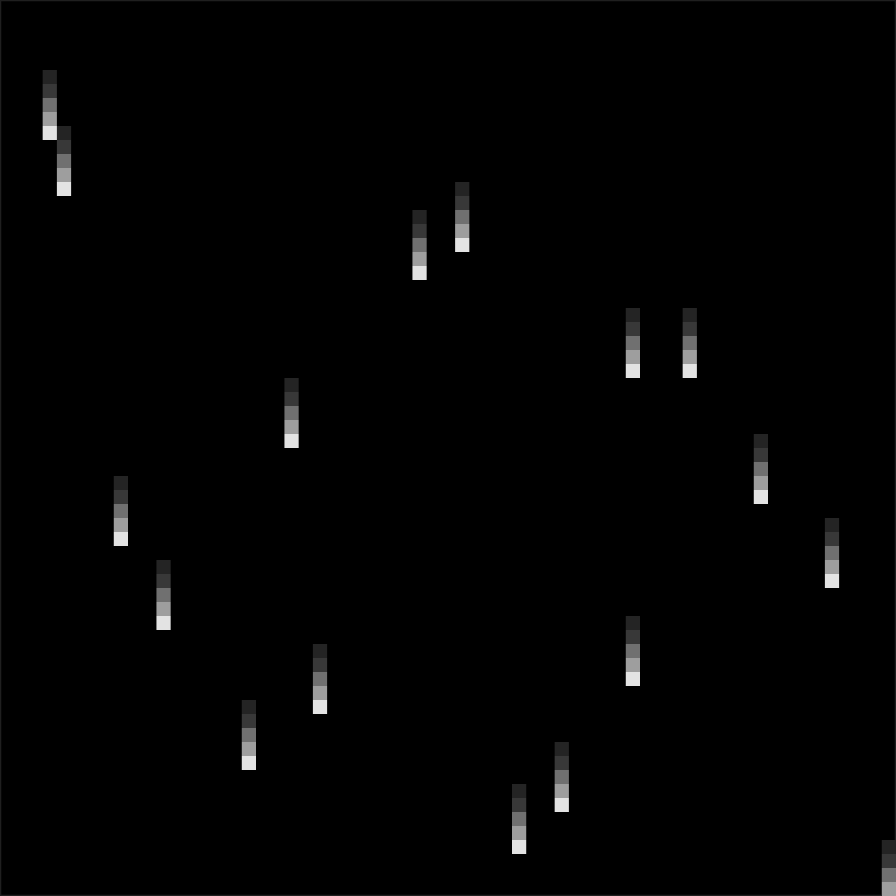
This pattern is drawn by a WebGL 2 fragment shader. Its source:

```glsl
#version 300 es
precision highp float;
// Sparse pixel rain: short vertical streaks on black inside a faint hairline frame.
// Each streak is a stack of grid cells brightening downward to a near-white head;
// streaks are jittered over shuffled strata so that they spread out irregularly.

uniform vec2 u_resolution;
out vec4 fragColor;

const vec2 GRID = vec2(63.0, 64.0);      // columns and rows of cells
const int DROPS = 17;                    // prime, so that cubing can shuffle the rows
const int TAIL = 5;                      // cells per streak
const float LEVELS[TAIL] = float[TAIL](0.14, 0.22, 0.44, 0.62, 0.89);
const float FIRST_ROW = 5.0;             // highest row where a streak may start
const float LAST_ROW = 63.0;             // streaks starting this low are cut off
const float FRAME_WIDTH = 0.0014;
const float FRAME_LEVEL = 0.12;
const float SEED = 4.7;

float hash(vec2 p) {
    return fract(sin(dot(p, vec2(127.1, 311.7))) * 43758.5453);
}

// Share of a pixel centred at p that lies inside the box from lo to hi.
float boxCoverage(vec2 p, vec2 lo, vec2 hi, vec2 pixel) {
    vec2 overlap = min(p + 0.5 * pixel, hi) - max(p - 0.5 * pixel, lo);
    vec2 share = clamp(overlap / pixel, 0.0, 1.0);
    return share.x * share.y;
}

// Grid cell of the topmost, dimmest part of a streak; rows count downward.
vec2 dropStart(int i) {
    float id = float(i);
    float count = float(DROPS);
    float shuffled = float((i * i * i) % DROPS);
    vec2 jitter = vec2(hash(vec2(id, SEED)), hash(vec2(SEED, id)));
    float column = (id + jitter.x) / count * GRID.x;
    float row = mix(FIRST_ROW, LAST_ROW, (shuffled + jitter.y) / count);
    return floor(vec2(column, row));
}

void main() {
    vec2 pixel = 1.0 / u_resolution;
    vec2 uv = gl_FragCoord.xy * pixel;
    vec2 cellPos = vec2(uv.x, 1.0 - uv.y) * GRID;
    vec2 cellPixel = pixel * GRID;

    // Falling streaks
    float light = 0.0;
    for (int i = 0; i < DROPS; i++) {
        vec2 start = dropStart(i);
        for (int k = 0; k < TAIL; k++) {
            vec2 cell = start + vec2(0.0, float(k));
            light += LEVELS[k] * boxCoverage(cellPos, cell, cell + 1.0, cellPixel);
        }
    }

    // Hairline frame
    float inside = boxCoverage(uv, vec2(FRAME_WIDTH), vec2(1.0 - FRAME_WIDTH), pixel);
    light = max(light, FRAME_LEVEL * (1.0 - inside));

    fragColor = vec4(vec3(min(light, 1.0)), 1.0);
}
```
